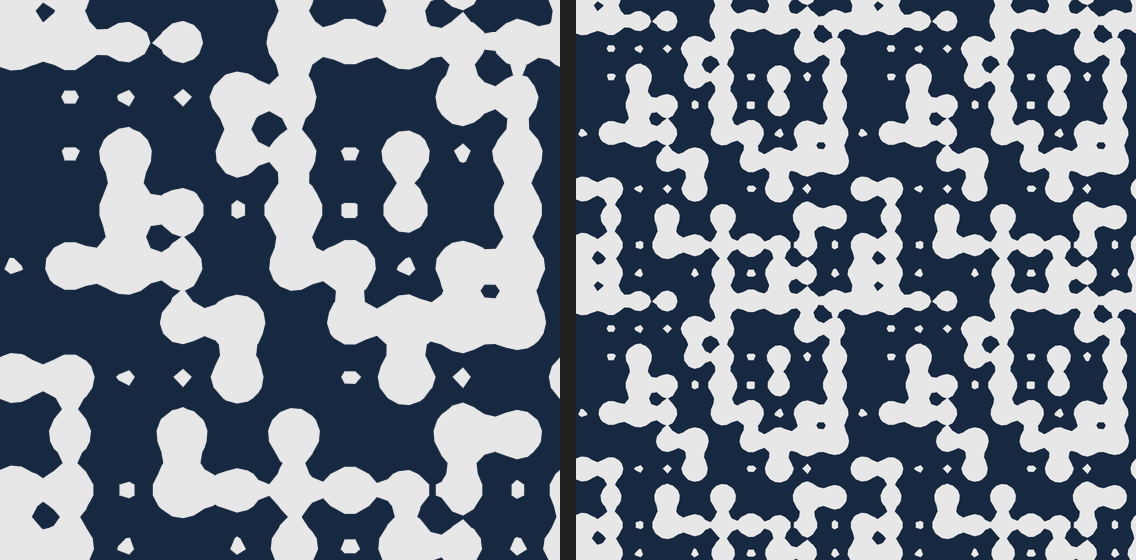
Left, the tile; right, the same tile 2 across and 2 down.
Give the GLSL for this pattern, as a Shadertoy shader.

```glsl
// Pale faceted blobs on navy: a 10 x 10 wrapping lattice of large discs, small
// dots and gaps, fused softly with their side neighbours. The field is sampled
// on a coarse grid and contoured by marching squares, giving straight facets.

const int CELLS = 10;
const float SAMPLES = 52.0;

int cubeMod(int n) {
    return (n * n * n) % 101;
}

// Shuffled rank of a lattice cell, 0..100, each used at most once
int cellRank(ivec2 cell) {
    cell = (cell + 2 * CELLS) % CELLS;
    int row = 3 * (CELLS - 1 - cell.y) % CELLS;
    int index = cell.x + CELLS * row;
    return (cubeMod((cubeMod(index) + 37) % 101) + 91) % 101;
}

// Signed distance to the disc, dot or gap of one cell
float beadDistance(vec2 p, ivec2 cell) {
    int rank = cellRank(cell);
    float radius = -9.0;
    if (rank < 58) radius = 0.36 + 0.16 * fract(float(rank) * 0.618);
    else if (rank < 78) radius = 0.16;
    return length(p - vec2(cell) - 0.5) - radius;
}

float softMin(float a, float b) {
    float k = 0.48;
    float h = max(k - abs(a - b), 0.0) / k;
    return min(a, b) - 0.25 * k * h * h;
}

// Fuse the four nearest beads along the sides, never across the diagonals
float blobField(vec2 uv) {
    vec2 p = fract(uv) * float(CELLS) + 0.25;
    ivec2 cell = ivec2(floor(p - 0.5));
    float a = beadDistance(p, cell);
    float b = beadDistance(p, cell + ivec2(1, 0));
    float c = beadDistance(p, cell + ivec2(1, 1));
    float d = beadDistance(p, cell + ivec2(0, 1));
    return min(min(softMin(a, b), softMin(b, c)),
               min(softMin(c, d), softMin(d, a)));
}

// Marching squares: signed depth inside the straight facets of one square
float facetDepth(vec2 p) {
    vec2 square = floor(p);
    vec2 local = p - square;
    vec2 corner[4] = vec2[4](vec2(0, 0), vec2(1, 0), vec2(1, 1), vec2(0, 1));
    float value[4];
    for (int i = 0; i < 4; i++)
        value[i] = blobField((square + corner[i]) / SAMPLES);

    float depth = value[0] < 0.0 ? 1.0 : -1.0;
    bool entered = false, crossed = false;
    vec2 entry = vec2(0.0);

    // Walk the outline twice, closing each run of inside corners by a chord
    for (int i = 0; i < 8; i++) {
        int from = i % 4, to = (i + 1) % 4;
        float v0 = value[from], v1 = value[to];
        if ((v0 < 0.0) == (v1 < 0.0)) continue;
        vec2 crossing = mix(corner[from], corner[to], v0 / (v0 - v1));
        if (v1 < 0.0) {
            entry = crossing;
            entered = true;
        } else if (entered) {
            vec2 chord = entry - crossing;
            vec2 offset = local - crossing;
            float side = (chord.x * offset.y - chord.y * offset.x)
                       / max(length(chord), 1e-5);
            depth = crossed ? max(depth, side) : side;
            crossed = true;
        }
    }
    return depth;
}

void mainImage(out vec4 fragColor, in vec2 fragCoord) {
    vec2 uv = fragCoord / iResolution.xy;
    float pixel = SAMPLES / min(iResolution.x, iResolution.y);
    float cover = smoothstep(-0.7 * pixel, 0.7 * pixel, facetDepth(uv * SAMPLES));

    vec3 navy = vec3(0.09, 0.16, 0.25);
    vec3 paleGrey = vec3(0.906);
    fragColor = vec4(mix(navy, paleGrey, cover), 1.0);
}
```
